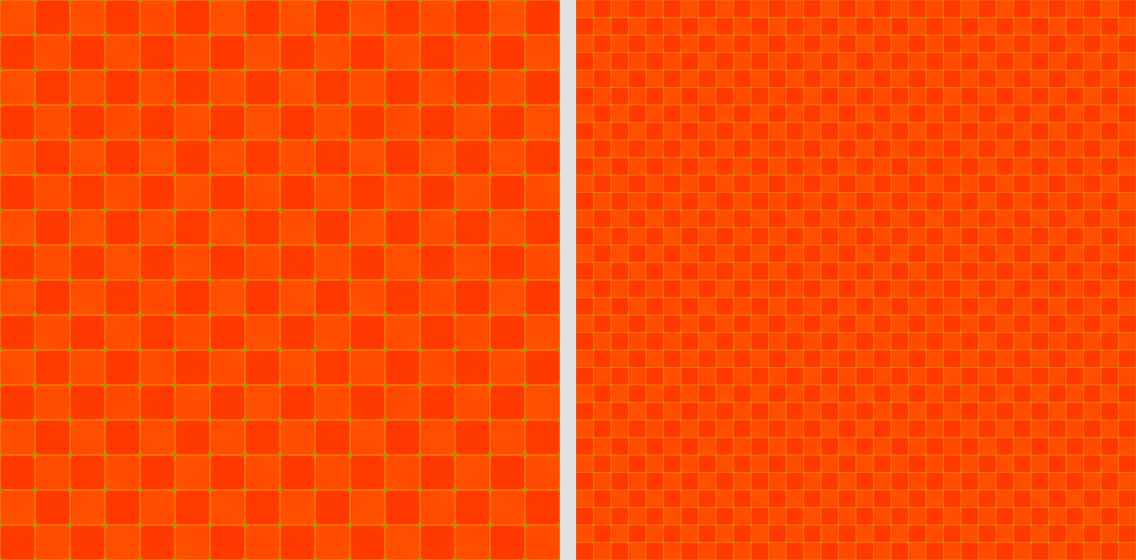
Left: one tile. Right: repeated 2 by 2.
A WebGL 1 fragment shader for this pattern:

```glsl
precision highp float;

uniform vec2 u_resolution;

const float CELLS = 16.0;        // checks across and down
const float WEAR_PERIOD = 8.0;   // checks before the wear repeats
const float TAU = 6.2831853;

const vec3 DARK_CHECK = vec3(1.0, 0.225, 0.0);
const vec3 LIGHT_CHECK = vec3(1.0, 0.300, 0.0);
const vec3 LINE = vec3(0.98, 0.54, 0.0);
const vec3 KNOT_RIM = vec3(0.86, 0.50, 0.02);
const vec3 KNOT_CORE = vec3(0.28, 0.78, 0.02);
const vec3 SPECK = vec3(0.93, 0.16, 0.0);

float hash(vec2 p) {
  vec3 q = fract(vec3(p.xyx) * 0.1031);
  q += dot(q, q.yzx + 33.33);
  return fract((q.x + q.y) * q.z);
}

// Box coverage of a shape whose edge lies at signed distance d
float coverage(float d, float pixel) {
  return clamp(0.5 - d / pixel, 0.0, 1.0);
}

// Layered sines that wrap after one period
float mottle(vec2 p, float period) {
  vec2 a = p * TAU / period;
  float n = sin(2.0 * a.x + 3.0 * a.y + 1.8 * sin(a.x - 2.0 * a.y));
  n += 0.7 * sin(5.0 * a.x - 2.0 * a.y + 1.3 * sin(3.0 * a.y));
  n += 0.5 * sin(4.0 * a.x + 7.0 * a.y + sin(2.0 * a.x));
  return n / 2.2;
}

// Checks with soft mottling and a slight tone shift from one to the next
vec3 checks(vec2 p, float period) {
  vec2 cell = floor(p);
  float light = mod(cell.x + cell.y, 2.0);
  float tone = hash(mod(cell, period) + 3.0) - 0.5;
  float wear = 0.016 * mottle(p, period) + 0.018 * tone;
  vec3 color = mix(DARK_CHECK, LIGHT_CHECK, light);
  color.g += wear * mix(0.6, 1.0, light);
  return color;
}

// One faint speck at a scattered place in each dark check
float specks(vec2 p, float period, float pixel) {
  vec2 cell = floor(p);
  vec2 id = mod(cell, period);
  vec2 center = 0.15 + 0.7 * vec2(hash(id + 11.0), hash(id + 27.0));
  float dark = 1.0 - mod(cell.x + cell.y, 2.0);
  return dark * coverage(length(fract(p) - center) - 0.022, pixel);
}

void main() {
  vec2 p = gl_FragCoord.xy / u_resolution * CELLS;
  float pixel = CELLS / min(u_resolution.x, u_resolution.y);

  vec3 color = checks(p, WEAR_PERIOD);
  color = mix(color, SPECK, 0.4 * specks(p, WEAR_PERIOD, pixel));

  // Grid lines centred on the check borders
  vec2 toBorder = abs(fract(p + 0.5) - 0.5);
  float lineDistance = min(toBorder.x, toBorder.y) - 0.0156;
  color = mix(color, LINE, coverage(lineDistance, pixel));

  // Square knots with green centres at the crossings
  float square = max(toBorder.x, toBorder.y);
  float diamond = toBorder.x + toBorder.y;
  color = mix(color, KNOT_RIM, 0.85 * coverage(square - 0.0625, pixel));
  color = mix(color, KNOT_CORE, coverage(diamond - 0.055, pixel));

  gl_FragColor = vec4(color, 1.0);
}
```
